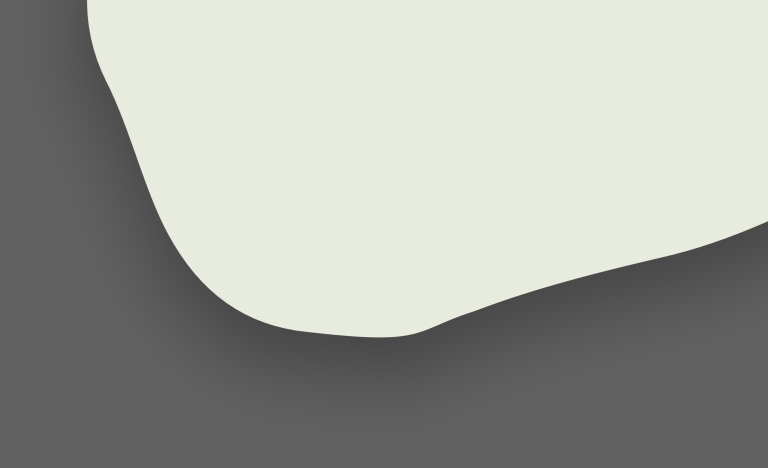
This background is drawn by a Shadertoy shader. Its source:

```glsl
// Control points of a chain of cubic curves, in canvas heights
const vec2 outline[22] = vec2[22](
    vec2(0.252, 1.235), vec2(0.171, 1.085), vec2(0.167, 0.947),
    vec2(0.2265, 0.827), vec2(0.278, 0.7265), vec2(0.308, 0.594),
    vec2(0.359, 0.5), vec2(0.427, 0.374), vec2(0.5235, 0.3035),
    vec2(0.658, 0.2905), vec2(0.716, 0.284), vec2(0.769, 0.279),
    vec2(0.812, 0.279), vec2(0.908, 0.279), vec2(0.919, 0.3055),
    vec2(1.015, 0.3355), vec2(1.143, 0.3845), vec2(1.282, 0.419),
    vec2(1.41, 0.449), vec2(1.5705, 0.485), vec2(1.688, 0.551),
    vec2(1.8375, 0.615));

vec2 cubic(int first, float t) {
    float s = 1.0 - t;
    return s * s * s * outline[first]
         + 3.0 * s * s * t * outline[first + 1]
         + 3.0 * s * t * t * outline[first + 2]
         + t * t * t * outline[first + 3];
}

// Adds one edge: nearest squared distance in x, inside sign in y
void addEdge(vec2 p, vec2 a, vec2 b, inout vec2 field) {
    vec2 edge = b - a, w = p - a;
    vec2 gap = w - edge * clamp(dot(w, edge) / dot(edge, edge), 0.0, 1.0);
    field.x = min(field.x, dot(gap, gap));
    if ((a.y > p.y) != (b.y > p.y) && w.x < edge.x * w.y / edge.y)
        field.y = -field.y;
}

// Signed distance to the sheet, negative inside
float sheetDistance(vec2 p) {
    vec2 field = vec2(100.0, 1.0);
    vec2 a = outline[0];
    for (int curve = 0; curve < 7; curve++) {
        for (int i = 1; i <= 16; i++) {
            vec2 b = cubic(curve * 3, float(i) / 16.0);
            addEdge(p, a, b, field);
            a = b;
        }
    }
    // Close the outline beyond the canvas
    vec2 corner = vec2(1.9, 1.5);
    addEdge(p, a, corner, field);
    addEdge(p, corner, outline[0], field);
    return field.y * sqrt(field.x);
}

void mainImage(out vec4 fragColor, in vec2 fragCoord) {
    vec2 p = fragCoord / iResolution.y;
    float pixel = 1.0 / iResolution.y;

    // Grey ground with a soft shadow cast downward
    vec3 color = vec3(0.376);
    float shadow = 1.0 - smoothstep(-0.155, 0.155, sheetDistance(p + vec2(0.0, 0.064)));
    color *= 1.0 - 0.3 * shadow;

    // Pale sheet on top
    float sheet = 1.0 - smoothstep(-0.7 * pixel, 0.7 * pixel, sheetDistance(p));
    color = mix(color, vec3(0.91, 0.925, 0.87), sheet);

    fragColor = vec4(color, 1.0);
}
```
